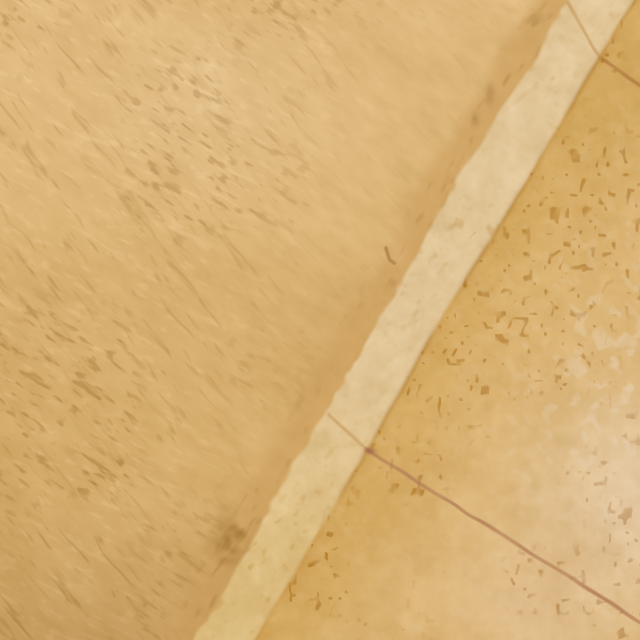
A Shadertoy shader for this texture:

```glsl
float hash(vec2 p) {
    return fract(sin(dot(p, vec2(127.1, 311.7))) * 43758.55);
}

float noise(vec2 p) {
    vec2 i = floor(p), f = fract(p);
    f = f * f * (3.0 - 2.0 * f);
    return mix(mix(hash(i), hash(i + vec2(1, 0)), f.x),
               mix(hash(i + vec2(0, 1)), hash(i + vec2(1, 1)), f.x), f.y);
}

float fbm(vec2 p) {
    float sum = 0.0, amp = 0.5;
    for (int i = 0; i < 5; i++) {
        sum += amp * noise(p);
        p = mat2(0.8, 0.6, -0.6, 0.8) * p * 2.03 + 11.3;
        amp *= 0.5;
    }
    return sum / 0.97;
}

float segment(vec2 p, vec2 a, vec2 b) {
    vec2 ab = b - a;
    return length(p - a - ab * clamp(dot(p - a, ab) / dot(ab, ab), 0.0, 1.0));
}

float stroke(float dist, float halfWidth, float soft) {
    return 1.0 - smoothstep(halfWidth - soft, halfWidth + soft, dist);
}

float glow(vec2 p, vec2 center, vec2 radius) {
    vec2 q = (p - center) / radius;
    return exp(-dot(q, q));
}

vec2 turn(vec2 p, float angle) {
    float c = cos(angle), s = sin(angle);
    return vec2(c * p.x + s * p.y, c * p.y - s * p.x);
}

// Short soft marks running along the given angle
float scratches(vec2 p, float angle, vec2 scale, float threshold) {
    vec2 q = turn(p, angle) * scale + 0.9 * noise(p * 24.0);
    return smoothstep(threshold, threshold + 0.3, 0.75 * noise(q) + 0.25 * noise(q * 2.1 + 5.0));
}

vec3 leftStone(vec2 p) {
    vec3 color = mix(vec3(0.83, 0.67, 0.415), vec3(0.868, 0.72, 0.49), smoothstep(0.2, 0.95, p.y));
    color = mix(color, vec3(0.765, 0.605, 0.37), 0.8 * glow(p, vec2(0.14, -0.04), vec2(0.34, 0.2)));
    color = mix(color, vec3(0.885, 0.755, 0.55), 0.5 * glow(p, vec2(0.33, 0.83), vec2(0.16, 0.13)));
    color += vec3(0.05, 0.06, 0.075) * (fbm(p * 9.0 + 4.0) - 0.5);
    color += vec3(0.05, 0.055, 0.06) * (fbm(turn(p, -0.65) * vec2(32.0, 75.0)) - 0.5);

    // Fine diagonal grain, fading toward the band
    float patches = smoothstep(0.3, 0.7, noise(p * 7.0 + 8.0));
    float away = 1.0 - 0.8 * smoothstep(0.22, 0.5, p.x - 0.3 * p.y + 0.12);
    float grain = scratches(p, -0.62, vec2(55.0, 150.0), 0.56);
    float veins = scratches(p + 3.7, -0.9, vec2(28.0, 130.0), 0.62);
    float chips = scratches(p + 1.9, -0.5, vec2(50.0, 130.0), 0.58);
    color -= vec3(0.085, 0.09, 0.095) * away * (grain * patches + 0.8 * veins * (1.0 - 0.6 * patches));
    return color + vec3(0.025, 0.03, 0.04) * chips * away;
}

vec3 rightStone(vec2 p) {
    vec3 color = mix(vec3(0.835, 0.67, 0.395), vec3(0.86, 0.708, 0.46), smoothstep(0.06, 0.28, p.x - 0.59 * p.y - 0.36));
    color = mix(color, vec3(0.81, 0.645, 0.36), 0.7 * glow(p, vec2(1.0, 0.83), vec2(0.12, 0.11)));
    color = mix(color, vec3(0.885, 0.775, 0.63), 0.9 * glow(p, vec2(1.0, 0.22), vec2(0.17, 0.18)));
    color = mix(color, vec3(0.875, 0.745, 0.57), 0.6 * glow(p, vec2(0.85, 0.05), vec2(0.15, 0.12)));
    color += vec3(0.05, 0.065, 0.085) * (fbm(p * 15.0) - 0.5);
    color += vec3(0.05, 0.06, 0.075) * (fbm(p * 55.0 + 9.0) - 0.5);

    // Pits and pale flecks
    float pits = smoothstep(0.72, 0.95, noise(p * vec2(120.0, 105.0) + 1.2 * noise(p * 50.0)));
    float flecks = scratches(p, 0.7, vec2(85.0, 70.0), 0.54);
    float pale = glow(p, vec2(0.98, 0.38), vec2(0.14, 0.2));
    color -= vec3(0.10, 0.13, 0.15) * pits * smoothstep(0.3, 0.65, noise(p * 12.0));
    return mix(color, vec3(0.895, 0.80, 0.67), flecks * (0.1 + 0.55 * pale));
}

vec3 bandStone(vec2 p) {
    vec3 color = mix(vec3(0.86, 0.735, 0.495), vec3(0.882, 0.775, 0.595), smoothstep(0.05, 0.5, p.y));
    color += vec3(0.06, 0.075, 0.10) * (fbm(p * 26.0 + 5.0) - 0.5);
    color += vec3(0.05, 0.06, 0.08) * (fbm(p * 65.0) - 0.5);
    float flecks = scratches(p, 0.8, vec2(70.0, 95.0), 0.6);
    return color - vec3(0.05, 0.08, 0.12) * flecks * noise(p * 11.0);
}

void mainImage(out vec4 fragColor, in vec2 fragCoord) {
    vec2 p = fragCoord / iResolution.xy;
    float soft = max(0.0022, 0.8 / iResolution.y);

    // Signed distances from the two edges of the slanted band
    float wobble = noise(p * 22.0) - 0.5 + 0.5 * (noise(p * 65.0) - 0.5);
    float leftEdge = (p.x - 0.302 - 0.587 * p.y) * 0.861 + 0.010 * wobble
                   + 0.006 * glow(p, vec2(0.70, 0.71), vec2(0.14));
    float rightEdge = (p.x - 0.397 - 0.593 * p.y) * 0.861 + 0.003 * wobble
                    + 0.005 * glow(p, vec2(0.68, 0.49), vec2(0.12));

    // Recessed strip left of the band
    vec3 left = leftStone(p);
    float strip = smoothstep(-0.062, -0.028, leftEdge + 0.012 * (noise(p * 14.0) - 0.5));
    left = mix(left, vec3(0.80, 0.625, 0.37) + 0.07 * (fbm(p * 24.0) - 0.5), 0.7 * strip);
    left -= 0.06 * strip * scratches(p, 1.05, vec2(35.0, 90.0), 0.6);
    left -= 0.16 * glow(p, vec2(0.358, 0.155), vec2(0.025, 0.035)) * noise(p * 90.0);

    vec3 color = mix(left, bandStone(p), smoothstep(-0.004, 0.004, leftEdge));
    color = mix(color, rightStone(p), smoothstep(-0.003, 0.003, rightEdge));
    float seam = 0.25 + 0.75 * smoothstep(0.2, 0.8, noise(p * 20.0));
    color -= vec3(0.08, 0.10, 0.11) * exp(-pow(rightEdge / 0.004, 2.0)) * seam;
    color -= vec3(0.02, 0.03, 0.045) * smoothstep(0.0, 0.005, rightEdge) * exp(-max(rightEdge, 0.0) / 0.025);

    // Joints between slabs, with faint cracks across the band
    vec2 bent = p + 0.003 * (vec2(noise(p * 30.0), noise(p * 30.0 + 7.0)) - 0.5);
    vec2 lowJoint = vec2(0.573, 0.298), highJoint = vec2(0.938, 0.909);
    float lowLine = segment(bent, lowJoint, vec2(1.02, 0.016));
    float highLine = segment(bent, highJoint, vec2(1.02, 0.854));
    float cracks = min(segment(bent, vec2(0.514, 0.352), lowJoint), segment(bent, vec2(0.887, 0.995), highJoint));
    float wear = 0.55 + 0.35 * noise(p * 28.0);
    color = mix(color, vec3(0.70, 0.49, 0.34), wear * stroke(lowLine, 0.0028, soft));
    color = mix(color, vec3(0.66, 0.45, 0.22), wear * stroke(highLine, 0.0026, soft));
    color = mix(color, vec3(0.76, 0.58, 0.35), 0.75 * wear * stroke(cracks, 0.0025, soft));
    color = mix(color, vec3(0.60, 0.39, 0.27), 0.7 * glow(p, lowJoint + vec2(0.005, -0.002), vec2(0.008, 0.005)));

    // Chips beside the band
    float chip = min(segment(bent, vec2(0.604, 0.612), vec2(0.610, 0.594)), segment(bent, vec2(0.610, 0.594), vec2(0.617, 0.589)));
    float dents = glow(p, vec2(0.766, 0.853), vec2(0.007, 0.016)) + glow(p, vec2(0.742, 0.811), vec2(0.006, 0.011));
    color = mix(color, vec3(0.64, 0.45, 0.26), 0.7 * stroke(chip, 0.0025, soft));
    color = mix(color, vec3(0.86, 0.69, 0.47), 0.7 * glow(p, vec2(0.622, 0.603), vec2(0.010, 0.013)));
    color = mix(color, vec3(0.66, 0.47, 0.26), 0.6 * min(dents, 1.0) * (0.5 + 0.5 * noise(p * 120.0)));

    fragColor = vec4(clamp(color, 0.0, 1.0), 1.0);
}
```
